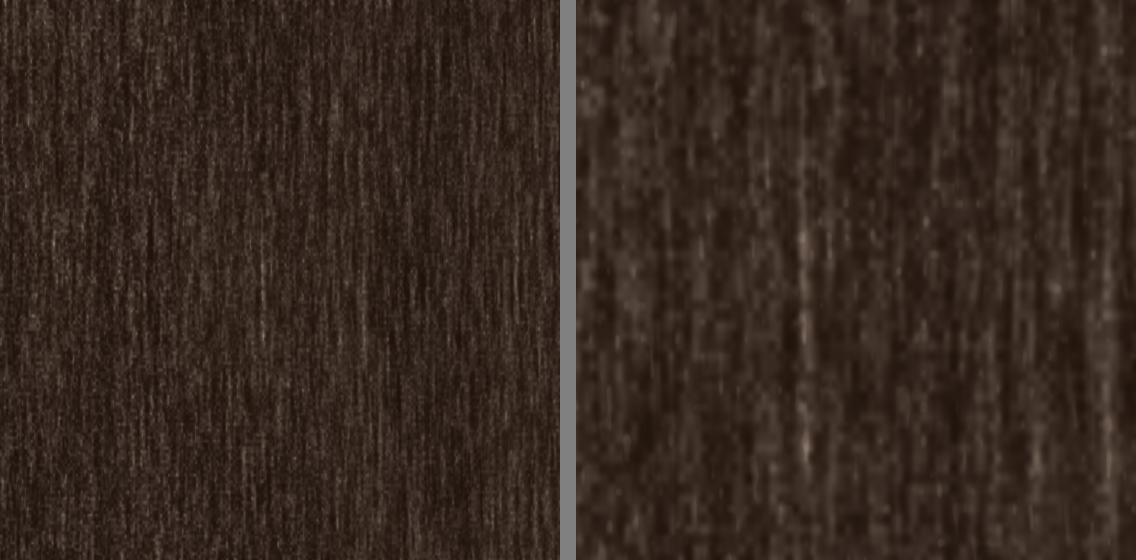
Left, the full canvas; right, a detail of the centre.
Give the GLSL for this texture, as a Shadertoy shader.

```glsl
#define MEAN_COLOR vec3(0.203, 0.150, 0.120)
#define TONE_RANGE vec3(0.043, 0.041, 0.040)
#define BAND_CELLS vec2(11.0, 2.0)
#define STRAND_CELLS vec2(42.0, 4.0)
#define STREAK_CELLS vec2(115.0, 10.0)
#define FIBRE_CELLS vec2(200.0, 28.0)
#define GROOVE_CELLS vec2(150.0, 7.0)
#define GRAIN_CELLS vec2(220.0, 165.0)
#define WAVINESS 0.003
#define SKEW 0.13

// Integer hash of a lattice cell, 0 to 1
float hash(ivec2 cell, uint seed) {
    uint h = uint(cell.x) * 1597334677u ^ uint(cell.y) * 3812015801u ^ seed * 2654435769u;
    h = (h ^ (h >> 16)) * 2146121005u;
    h = (h ^ (h >> 15)) * 2221713035u;
    h ^= h >> 16;
    return float(h & 0xffffu) / 65535.0;
}

// Smooth value noise, -1 to 1
float noise(vec2 p, uint seed) {
    ivec2 cell = ivec2(floor(p));
    vec2 f = fract(p);
    f = f * f * (3.0 - 2.0 * f);
    float low = mix(hash(cell, seed), hash(cell + ivec2(1, 0), seed), f.x);
    float high = mix(hash(cell + ivec2(0, 1), seed), hash(cell + ivec2(1, 1), seed), f.x);
    return 2.0 * mix(low, high, f.y) - 1.0;
}

// Sideways slope of the noise, like raised fibres lit from one side
float emboss(vec2 p, uint seed) {
    return noise(p, seed) - noise(p + vec2(0.9, 0.1), seed);
}

void mainImage(out vec4 fragColor, in vec2 fragCoord) {
    vec2 uv = fragCoord / iResolution.y;

    // Fibres wander slightly sideways
    vec2 p = uv;
    p.x += WAVINESS * noise(uv * vec2(7.0, 5.0), 1u);
    p.x += 0.3 * WAVINESS * noise(uv * vec2(30.0, 22.0), 2u);

    // Faint broad bands and strands carrying the fine streaks
    float band = noise(p * BAND_CELLS, 3u);
    float tone = 0.38 * band + 0.35 * noise(p * STRAND_CELLS, 4u);
    tone += 0.85 * emboss(p * STREAK_CELLS, 5u);
    tone += 1.25 * noise(p * FIBRE_CELLS, 6u);

    // Long dark grooves
    tone -= 0.9 * smoothstep(0.35, 0.95, noise(p * GROOVE_CELLS, 7u));

    // Rough grain, coarser on one side, with sparse pale flecks
    float roughness = mix(1.4, 1.0, smoothstep(0.2, 0.9, uv.x + 0.2 * band));
    tone += roughness * noise(p * GRAIN_CELLS, 8u);
    tone += 1.1 * roughness * smoothstep(0.45, 0.95, noise(p * GRAIN_CELLS * vec2(0.9, 0.6), 9u));

    // Stretch the lights, compress the darks
    tone += SKEW * (tone * tone - 1.0);

    // Dark bands lean cool, light bands lean warm
    vec3 color = MEAN_COLOR + TONE_RANGE * tone;
    color += band * vec3(0.003, 0.001, -0.004);
    fragColor = vec4(clamp(color, 0.0, 1.0), 1.0);
}
```
